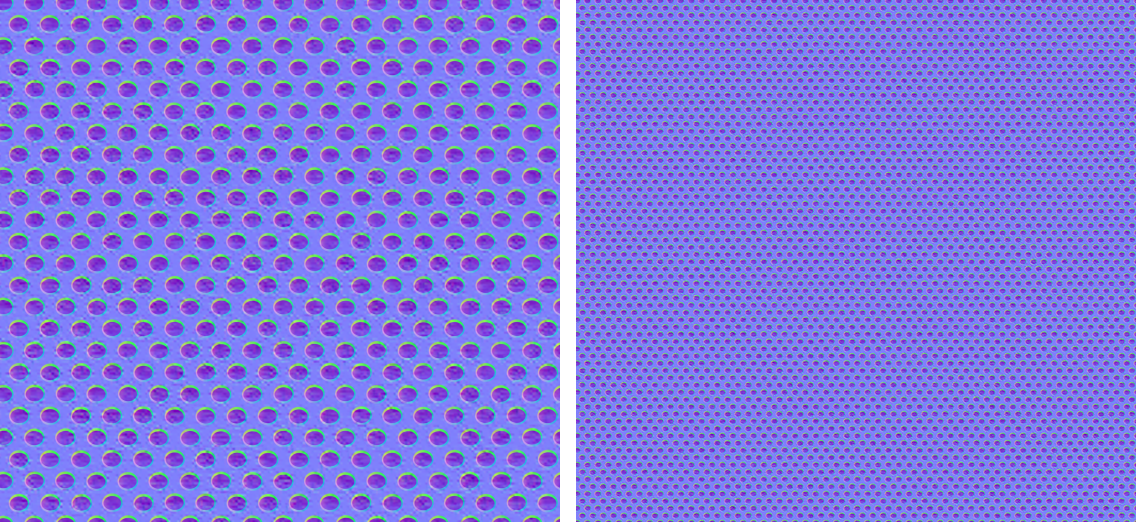
Left: one tile. Right: repeated 3 by 3.
Write a WebGL 1 fragment shader that draws this texture map.

```glsl
precision highp float;
// Tileable normal map of a sheet with staggered round dimples and fine surface ripples.

uniform vec2 u_resolution;

const vec2 GRID = vec2(18.0, 12.0);        // columns, pairs of staggered rows
const vec2 CELL_SIZE = vec2(1.0, 1.4);     // one cell, in column widths
const vec2 FIRST_DIMPLE = vec2(0.609, 0.436);

const vec3 FLAT = vec3(0.50, 0.50, 0.99);
const vec3 FLOOR_HIGH = vec3(0.49, 0.18, 0.80);
const vec3 FLOOR_LOW = vec3(0.48, 0.28, 0.90);
const vec3 WALL_TOP = vec3(0.43, 0.92, 0.33);
const vec3 WALL_BOTTOM = vec3(0.47, 0.66, 0.92);

float hash(vec2 p) {
  return fract(sin(dot(p, vec2(127.1, 311.7))) * 43758.5453);
}

// Value noise that wraps after a whole number of cells.
float wrapNoise(vec2 uv, vec2 period) {
  vec2 p = uv * period;
  vec2 cell = floor(p);
  vec2 f = fract(p);
  f = f * f * (3.0 - 2.0 * f);
  vec2 lo = mod(cell, period);
  vec2 hi = mod(cell + 1.0, period);
  return mix(mix(hash(lo), hash(vec2(hi.x, lo.y)), f.x),
             mix(hash(vec2(lo.x, hi.y)), hash(hi), f.x), f.y);
}

// Offset from the nearest dimple centre in xy, wrapped dimple id in zw.
vec4 nearestDimple(vec2 uv) {
  vec2 g = uv * GRID + 0.5 - FIRST_DIMPLE;
  vec2 a = (fract(g) - 0.5) * CELL_SIZE;
  vec2 b = (fract(g + 0.5) - 0.5) * CELL_SIZE;
  vec2 idA = mod(floor(g), GRID);
  vec2 idB = mod(floor(g + 0.5), GRID) + 37.0;
  return dot(a, a) < dot(b, b) ? vec4(a, idA) : vec4(b, idB);
}

// Coverage of an ellipse with the given radii and edge softness.
float ellipse(vec2 p, vec2 radii, float soft) {
  float d = (length(p / radii) - 1.0) * radii.x;
  return 1.0 - smoothstep(-soft, soft, d);
}

// Slope of the fine ripples along x and y.
vec2 rippleSlope(vec2 uv) {
  vec2 period = vec2(192.0, 180.0);
  vec2 stepSize = 0.5 / period;
  float here = wrapNoise(uv, period);
  return vec2(wrapNoise(uv + vec2(stepSize.x, 0.0), period) - here,
              wrapNoise(uv + vec2(0.0, stepSize.y), period) - here);
}

// Sloped rim: green above, pale blue below, warm left and teal right.
vec3 wallColor(vec2 dir, float strength) {
  vec3 c = mix(WALL_BOTTOM, WALL_TOP, smoothstep(-0.3, 0.75, dir.y) * strength);
  return c + dir.x * vec3(-0.36, 0.08, -0.02);
}

// Purple dimple floor with a pink left side and horizontal streaks.
vec3 floorColor(vec2 p, vec2 uv) {
  vec3 c = mix(FLOOR_LOW, FLOOR_HIGH, smoothstep(-0.2, 0.2, p.y));
  c += vec3(0.16, 0.07, -0.03) * smoothstep(0.05, 0.28, -p.x);
  float streak = wrapNoise(uv, vec2(72.0, 216.0)) - 0.5;
  return c + streak * vec3(0.05, 0.16, 0.09);
}

void main() {
  vec2 uv = gl_FragCoord.xy / u_resolution;
  float pixel = GRID.x / u_resolution.x;
  float soft = max(0.026, 0.6 * pixel);

  // Each dimple differs a little in place and rim strength.
  vec4 dimple = nearestDimple(uv);
  vec2 jitter = vec2(hash(dimple.zw + 5.3), hash(dimple.zw + 9.7)) - 0.5;
  vec2 p = dimple.xy + jitter * 0.025;
  float strength = mix(0.8, 1.0, hash(dimple.zw + 2.1));
  vec2 dir = p / max(length(p), 0.001);

  // Sheet, then rim, then floor.
  float outer = ellipse(p, vec2(0.328, 0.302), soft);
  float inner = ellipse(p + vec2(0.0, 0.006), vec2(0.285, 0.225), soft);
  vec3 color = mix(FLAT, wallColor(dir, strength), outer);
  color = mix(color, floorColor(p, uv), inner);

  // Ripples gather around the dimples in uneven patches.
  float patches = smoothstep(0.2, 0.75, wrapNoise(uv, vec2(40.0, 36.0)));
  float nearRim = 1.0 - smoothstep(0.36, 0.50, length(p));
  float amount = mix(0.12, 1.0, nearRim) * mix(0.35, 1.0, patches);
  vec2 slope = rippleSlope(uv) * amount;
  color += vec3(slope.x * 0.22, slope.y * 0.36, -0.12 * length(slope));

  gl_FragColor = vec4(clamp(color, 0.0, 1.0), 1.0);
}
```
